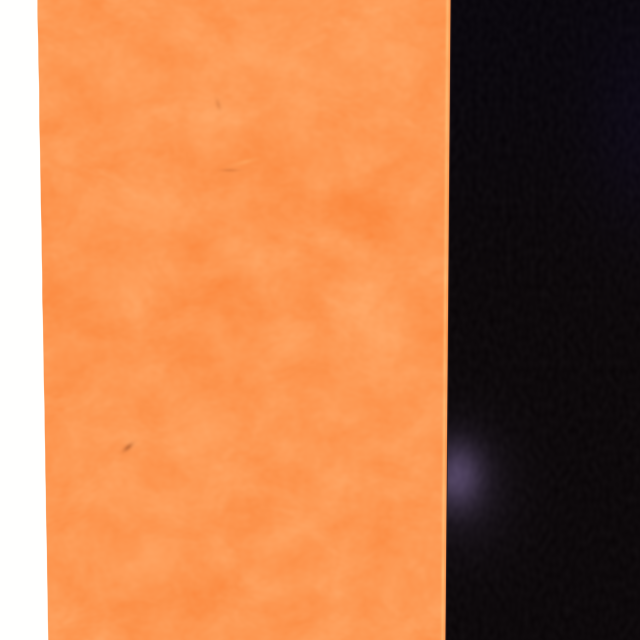
This background is drawn by a Shadertoy shader. Its source:

```glsl
// A mottled orange paper panel between a white margin and a near-black field.
// Slanted edges are smooth masks; gradient noise gives the paper its clouds and
// fibres, and gaussian spots add broad stains, specks and a violet glow.

#define PAPER_DEEP  vec3(0.985, 0.535, 0.245)
#define PAPER_LIGHT vec3(1.000, 0.660, 0.405)
#define MARGIN      vec3(1.000, 1.000, 0.995)
#define NIGHT       vec3(0.052, 0.036, 0.044)
#define GLOW        vec3(0.215, 0.185, 0.275)
#define RIM         vec3(1.000, 0.780, 0.490)
#define SEAM        vec3(0.220, 0.130, 0.110)
#define LEFT_EDGE   vec2(0.0755, 0.0585)
#define RIGHT_EDGE  vec2(0.6960, 0.7040)
#define MOTTLE      0.95
#define GRAIN       0.026

vec2 hashGradient(vec2 cell) {
    vec3 p = fract(vec3(cell.xyx) * vec3(0.1031, 0.1030, 0.0973));
    p += dot(p, p.yzx + 33.33);
    return 2.0 * fract((p.xx + p.yz) * p.zy) - 1.0;
}

float gradientNoise(vec2 p) {
    vec2 i = floor(p), f = fract(p);
    vec2 u = f * f * f * (f * (f * 6.0 - 15.0) + 10.0);
    vec2 e = vec2(0.0, 1.0);
    float a = dot(hashGradient(i), f);
    float b = dot(hashGradient(i + e.yx), f - e.yx);
    float c = dot(hashGradient(i + e.xy), f - e.xy);
    float d = dot(hashGradient(i + e.yy), f - e.yy);
    return mix(mix(a, b, u.x), mix(c, d, u.x), u.y);
}

float fbm(vec2 p) {
    float sum = 0.0, weight = 0.5;
    for (int i = 0; i < 4; i++) {
        sum += weight * gradientNoise(p);
        p = mat2(0.8, 0.6, -0.6, 0.8) * p * 2.0 + 7.3;
        weight *= 0.6;
    }
    return sum;
}

// Soft elliptical spot, turned by an angle.
float spot(vec2 p, vec2 centre, vec2 radius, float angle) {
    float c = cos(angle), s = sin(angle);
    vec2 q = mat2(c, -s, s, c) * (p - centre) / radius;
    return exp(-dot(q, q));
}

vec3 paper(vec2 p) {
    // Broad stains and pale areas.
    float tone = 0.53;
    tone -= 0.28 * spot(p, vec2(0.53, 0.67), vec2(0.13, 0.05), -0.35);
    tone -= 0.24 * spot(p, vec2(0.34, 0.48), vec2(0.10, 0.08), 0.3);
    tone -= 0.22 * spot(p, vec2(0.08, 0.48), vec2(0.05, 0.14), 0.0);
    tone -= 0.25 * spot(p, vec2(0.27, 0.08), vec2(0.13, 0.04), -0.2);
    tone += 0.20 * spot(p, vec2(0.56, 0.50), vec2(0.10, 0.08), -0.5);
    tone += 0.16 * spot(p, vec2(0.45, 0.92), vec2(0.20, 0.06), 0.1);
    tone += 0.14 * spot(p, vec2(0.20, 0.24), vec2(0.11, 0.03), -0.5);

    // Clouded pulp and finer fibres, bent by a slow warp.
    vec2 warp = 0.03 * vec2(gradientNoise(p * 9.0), gradientNoise(p * 9.0 + 31.0));
    tone += MOTTLE * fbm((p + warp) * vec2(11.0, 14.0) + 3.0);
    tone += 0.12 * gradientNoise(p * vec2(75.0, 90.0));
    vec3 colour = mix(PAPER_DEEP, PAPER_LIGHT, clamp(tone, -0.1, 1.15));

    // Small blemishes.
    float specks = 0.36 * spot(p, vec2(0.200, 0.301), vec2(0.009, 0.004), 0.7);
    specks += 0.14 * spot(p, vec2(0.341, 0.837), vec2(0.004, 0.008), 0.3);
    specks += 0.14 * spot(p, vec2(0.359, 0.734), vec2(0.013, 0.003), 0.0);
    colour = mix(colour, vec3(0.46, 0.20, 0.07), specks);
    float scratch = spot(p, vec2(0.383, 0.747), vec2(0.018, 0.004), 0.25);
    return mix(colour, vec3(1.0, 0.78, 0.51), 0.25 * scratch);
}

vec3 night(vec2 p) {
    vec3 colour = NIGHT + vec3(-0.008, -0.004, 0.012) * smoothstep(0.5, 1.0, p.y);
    colour += vec3(0.012, 0.008, 0.04) * spot(p, vec2(1.0, 0.80), vec2(0.08, 0.16), 0.0);
    colour += GLOW * spot(p, vec2(0.714, 0.257), vec2(0.040, 0.052), 0.0);
    colour += 0.25 * GLOW * spot(p, vec2(0.725, 0.235), vec2(0.08, 0.10), 0.0);
    return max(colour + GRAIN * gradientNoise(p * vec2(110.0, 75.0)), 0.0);
}

void mainImage(out vec4 fragColor, in vec2 fragCoord) {
    vec2 p = fragCoord / iResolution.xy;
    float soft = max(0.0011, 0.6 / iResolution.x);

    // Distances to the two nearly vertical edges.
    float wobble = 0.001 * gradientNoise(vec2(2.0, p.y * 18.0));
    float left = p.x - mix(LEFT_EDGE.x, LEFT_EDGE.y, p.y) - wobble;
    float right = p.x - mix(RIGHT_EDGE.x, RIGHT_EDGE.y, p.y);

    // Paper with a pale, uneven cut edge on the right.
    vec3 colour = paper(p);
    float wear = 0.55 + 0.4 * gradientNoise(vec2(p.y * 24.0, 5.0));
    float rim = exp(-pow((right + 0.0045) / 0.0028, 2.0));
    colour = mix(colour, RIM, wear * rim);

    // Margin and dark field, joined to the paper by a thin brown seam.
    float seam = 1.0 - smoothstep(0.0005, 0.0028, right);
    vec3 dark = mix(night(p), SEAM, 0.7 * seam);
    colour = mix(MARGIN, colour, smoothstep(-soft, soft, left));
    colour = mix(colour, dark, smoothstep(-soft, soft, right));
    fragColor = vec4(clamp(colour, 0.0, 1.0), 1.0);
}
```
